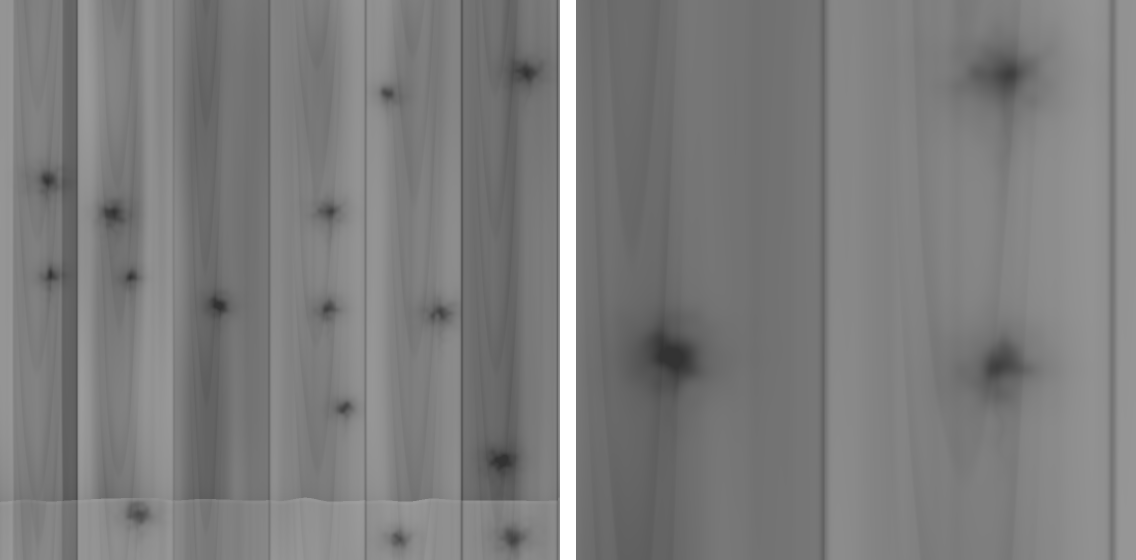
Left, the full canvas; right, a detail of the centre.
A WebGL 2 fragment shader for this texture:

```glsl
#version 300 es
precision highp float;
// Grey weathered timber: six vertical boards per width, with a row of paler
// offcuts along the bottom. Each board blends three tones across its width,
// then gains stretched-noise grain, U-shaped growth lines and hashed knots.

uniform vec2 u_resolution;
out vec4 fragColor;

const float FIRST_SEAM = 0.138;
const float BOARD_WIDTH = 0.1716;
const float CUT_HEIGHT = 0.108;
const float KNOT_ROW = 0.223;
const float OFFCUT_TONE = 0.575;

// Left, heart and right tone of each board
const vec3 TONES[6] = vec3[6](
    vec3(0.56, 0.49, 0.39), vec3(0.57, 0.48, 0.57), vec3(0.51, 0.42, 0.47),
    vec3(0.53, 0.51, 0.57), vec3(0.57, 0.49, 0.54), vec3(0.45, 0.41, 0.50));
// Heartwood start, end and edge softness across each board
const vec3 HEARTS[6] = vec3[6](
    vec3(0.335, 0.845, 0.015), vec3(0.20, 0.67, 0.10), vec3(0.16, 0.52, 0.12),
    vec3(0.22, 0.76, 0.16), vec3(0.24, 0.78, 0.14), vec3(0.12, 0.62, 0.12));
const float SEAM_DEPTH[6] = float[6](0.12, 0.08, 0.05, 0.09, 0.12, 0.14);
const float OFFCUT_LIFT[6] = float[6](0.25, 0.85, 0.45, 0.85, 0.8, 0.8);

float hash(vec2 p) {
    vec3 q = fract(p.xyx * vec3(0.1031, 0.1030, 0.0973));
    q += dot(q, q.yzx + 33.33);
    return fract((q.x + q.y) * q.z);
}

float noise(vec2 p) {
    vec2 cell = floor(p);
    vec2 f = fract(p);
    f = f * f * (3.0 - 2.0 * f);
    return mix(mix(hash(cell), hash(cell + vec2(1, 0)), f.x),
               mix(hash(cell + vec2(0, 1)), hash(cell + vec2(1, 1)), f.x), f.y);
}

float signedNoise(vec2 p) { return noise(p) - 0.5; }

float bell(vec2 p) { return exp(-dot(p, p)); }

// Three-tone blend across one board
float boardTone(float u, vec3 tones, vec3 heart) {
    float enter = smoothstep(heart.x - heart.z, heart.x + heart.z, u);
    float leave = smoothstep(heart.y - heart.z, heart.y + heart.z, u);
    return mix(mix(tones.x, tones.y, enter), tones.z, leave);
}

// Thin nested U curves centred on the heartwood
float growthLines(float u, float y, vec3 heart, float seed) {
    float a = (2.0 * u - heart.x - heart.y) / (heart.y - heart.x);
    float bend = 0.12 * signedNoise(vec2(seed + u * 3.0, y * 4.0));
    float phase = fract(4.0 * (y - 0.55 * a * a + bend) + hash(vec2(seed, 4.0)));
    float line = smoothstep(0.0, 0.12, phase) * (1.0 - smoothstep(0.12, 0.6, phase));
    return line * (1.0 - smoothstep(0.6, 1.1, abs(a)));
}

// Darkening of one knot: core, smoky halo and a tapering tail below
float knot(vec2 d, float size, float seed) {
    vec2 warp = vec2(signedNoise(d * 90.0 + seed), signedNoise(d * 90.0 - seed));
    vec2 q = d / size + 0.7 * warp;
    float core = bell(q / vec2(1.1, 0.9));
    float halo = bell(q / vec2(2.6, 2.0));
    float tail = exp(-abs(q.x) * 1.6) * smoothstep(-7.0, -1.0, q.y)
               * (1.0 - smoothstep(-1.0, 2.5, q.y));
    return 0.15 * core + 0.08 * halo + 0.04 * tail;
}

// Sum of hashed knots in the rows around y, kept on their side of the cut
float knots(vec2 local, float board, bool offcut) {
    float row = floor((local.y - CUT_HEIGHT) / KNOT_ROW);
    float shade = 0.0;
    for (int k = -1; k <= 1; k++) {
        vec2 id = vec2(board + 3.0, row + float(k) + 11.0);
        bool below = row + float(k) < 0.0;
        if (below != offcut || hash(id) > 0.72) continue;
        float x = BOARD_WIDTH * mix(0.2, 0.85, hash(id + 17.0));
        float rise = below ? mix(0.65, 0.9, hash(id + 31.0)) : mix(0.2, 0.8, hash(id + 31.0));
        vec2 centre = vec2(x, CUT_HEIGHT + (id.y - 11.0 + rise) * KNOT_ROW);
        float size = mix(0.009, 0.016, hash(id + 47.0));
        shade += knot(local - centre, size, 20.0 * hash(id + 5.0));
    }
    return shade;
}

float wood(vec2 p) {
    float column = (p.x - FIRST_SEAM) / BOARD_WIDTH + 1.0;
    float u = fract(column);
    int board = int(mod(floor(column), 6.0));
    float seed = float(board) * 7.3;
    vec3 heart = HEARTS[board];

    // Uneven cut between the boards and the offcuts
    float cut = CUT_HEIGHT + 0.008 * signedNoise(vec2(p.x * 22.0, seed));
    bool offcut = p.y < cut;
    float y = offcut ? p.y + 5.0 : p.y;

    float wobble = heart.z * signedNoise(vec2(seed, y * 3.0));
    float tone = boardTone(u + wobble, TONES[board], heart);
    if (offcut) tone = mix(tone, OFFCUT_TONE, OFFCUT_LIFT[board]);
    else tone -= 0.025 * exp((cut - p.y) / 0.02);

    // Cloudy staining and grain
    tone += 0.07 * signedNoise(vec2(seed + u * 2.0, y * 3.5));
    tone += 0.035 * signedNoise(vec2(p.x * 45.0, y * 1.2));
    tone += 0.016 * signedNoise(vec2(p.x * 150.0, y * 2.0));
    tone -= 0.022 * growthLines(u, y, heart, seed);
    tone -= knots(vec2(u * BOARD_WIDTH, p.y), float(board), offcut);

    // Seams and the faint pale rim of the cut
    float seam = min(u, 1.0 - u) * BOARD_WIDTH / 0.0025;
    int seamBoard = u < 0.5 ? board : (board + 1) % 6;
    tone -= SEAM_DEPTH[seamBoard] * exp(-seam * seam);
    return tone + 0.02 * bell(vec2((p.y - cut + 0.003) / 0.003, 0.0));
}

void main() {
    // Average four samples per pixel to smooth every edge
    float tone = 0.0;
    for (int i = 0; i < 4; i++) {
        vec2 offset = vec2(i % 2, i / 2) * 0.5 - 0.25;
        tone += 0.25 * wood((gl_FragCoord.xy + offset) / u_resolution);
    }
    fragColor = vec4(vec3(clamp(tone, 0.2, 0.62)), 1.0);
}
```
